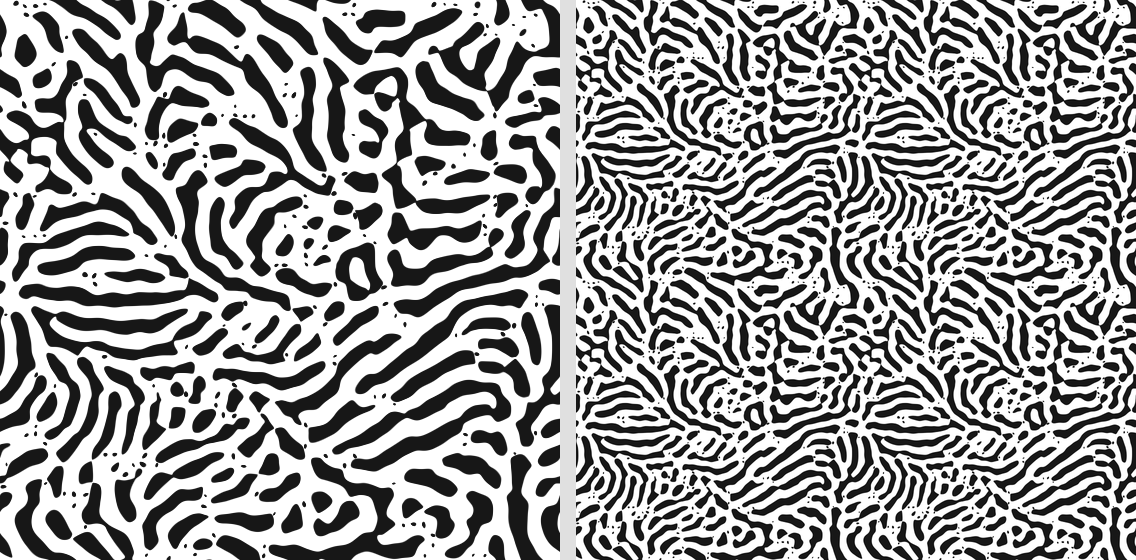
Left: one tile. Right: repeated 2 by 2.
Give the GLSL for this pattern, as a WebGL 1 fragment shader.

```glsl
precision highp float;
// Tiling field of winding black brush strokes on white, with specks in the gaps.
// Wave packets that follow a smooth, wrapping direction field add up to a complex
// wave: its crests are inked, and where its amplitude fades the strokes end.

uniform vec2 u_resolution;

const float TAU = 6.2831853;
const float CELLS = 22.0;   // wave packets, and about as many strokes, per tile side

float hash(vec2 cell, float seed) {
  return fract(sin(dot(cell, vec2(127.1, 311.7)) + seed * 74.7) * 43758.5453);
}

vec2 wrapCell(vec2 cell, float count) {
  return floor(mod(cell + 0.5, count));
}

// Value noise on the unit tile, repeating after a whole number of cells.
float wrapNoise(vec2 p, float count, float seed) {
  vec2 cell = floor(p * count);
  vec2 f = fract(p * count);
  f = f * f * (3.0 - 2.0 * f);
  float a = hash(wrapCell(cell, count), seed);
  float b = hash(wrapCell(cell + vec2(1.0, 0.0), count), seed);
  float c = hash(wrapCell(cell + vec2(0.0, 1.0), count), seed);
  float d = hash(wrapCell(cell + vec2(1.0, 1.0), count), seed);
  return mix(mix(a, b, f.x), mix(c, d, f.x), f.y);
}

// x: signed distance to the stroke edge, positive inside; y: local wave power.
vec2 strokes(vec2 p) {
  vec2 q = p * CELLS;
  vec2 home = floor(q);
  vec2 wave = vec2(0.0);
  vec2 gradRe = vec2(0.0);
  vec2 gradIm = vec2(0.0);
  for (int j = -2; j <= 2; j++) {
    for (int i = -2; i <= 2; i++) {
      vec2 cell = home + vec2(float(i), float(j));
      vec2 id = wrapCell(cell, CELLS);
      vec2 center = cell + vec2(hash(id, 1.0), hash(id, 2.0));
      vec2 d = q - center;
      float falloff = max(0.0, 1.0 - dot(d, d) / 4.0);
      if (falloff > 0.0) {
        float angle = 6.5 * wrapNoise(center / CELLS, 5.0, 3.0);
        float frequency = 0.8 + 0.45 * wrapNoise(center / CELLS, 3.0, 4.0);
        vec2 k = TAU * frequency * vec2(cos(angle), sin(angle));
        float phase = dot(k, d) + TAU * hash(id, 5.0);
        vec2 turn = vec2(cos(phase), sin(phase));
        float weight = falloff * falloff * falloff;
        vec2 gradWeight = -1.5 * falloff * falloff * d;
        wave += weight * turn;
        gradRe += gradWeight * turn.x - weight * turn.y * k;
        gradIm += gradWeight * turn.y + weight * turn.x * k;
      }
    }
  }
  // Scale to unit mean power.
  wave /= 1.34;
  gradRe /= 1.34;
  gradIm /= 1.34;
  // Crests are inked, with a level that closes the strokes at low amplitude.
  float amplitude = length(wave) + 1e-4;
  vec2 gradAmp = (wave.x * gradRe + wave.y * gradIm) / amplitude;
  float level = wave.x * amplitude + 0.12 * amplitude * amplitude - 0.12;
  vec2 gradLevel = gradRe * amplitude + (wave.x + 0.24 * amplitude) * gradAmp;
  float edge = level / (length(gradLevel) + 1e-3) / CELLS;
  return vec2(edge, amplitude * amplitude);
}

// Signed distance to a small slanted speck, kept only in the wide gaps.
float specks(vec2 p) {
  const float COUNT = 56.0;
  vec2 cell = floor(p * COUNT);
  vec2 id = wrapCell(cell, COUNT);
  vec2 center = cell + 0.35 + 0.3 * vec2(hash(id, 6.0), hash(id, 7.0));
  vec2 gap = strokes(center / COUNT);
  if (gap.y > 0.15 || gap.x > -0.006 || hash(id, 8.0) < 0.3) return -1.0;
  float angle = TAU * hash(id, 9.0);
  vec2 d = p * COUNT - center;
  vec2 axis = vec2(cos(angle), sin(angle));
  vec2 local = vec2(dot(d, axis), dot(d, vec2(-axis.y, axis.x)));
  local.y *= 1.5 + 0.8 * local.x;
  float radius = 0.15 + 0.16 * hash(id, 10.0);
  return (radius - length(local)) / COUNT;
}

void main() {
  float side = min(u_resolution.x, u_resolution.y);
  vec2 p = gl_FragCoord.xy / side;
  float pixel = 1.0 / side;

  // Slight wobble for hand-cut edges.
  vec2 wobble = vec2(wrapNoise(p, 40.0, 11.0), wrapNoise(p, 40.0, 12.0)) - 0.5;
  p += 0.006 * wobble;

  float edge = max(strokes(p).x, specks(p));
  float ink = smoothstep(-0.7 * pixel, 0.7 * pixel, edge);
  vec3 paperColor = vec3(1.0);
  vec3 inkColor = vec3(0.09);
  gl_FragColor = vec4(mix(paperColor, inkColor, ink), 1.0);
}
```
